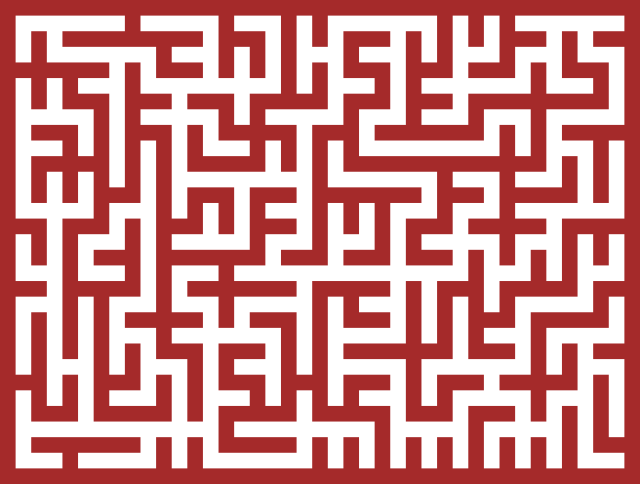
Reproduce this pattern procedurally as a Shadertoy shader.

```glsl
// A perfect maze of white corridors between brown walls of equal width.
// Every wall has a random weight; it opens if no chain of lighter openings
// already joins its two rooms (minimum spanning tree, tested by flood fill).

const int COLS = 20;
const int ROWS = 15;
const uint SEED = 71u;
const vec3 WALL_COLOR = vec3(0.647, 0.165, 0.165);
const vec3 PATH_COLOR = vec3(1.0);

// Integer hash giving each grid cell its random weight
uint cellWeight(ivec2 cell, uint seed) {
    uint h = uint(cell.x + 977 * cell.y) + seed * 7919u;
    for (int i = 0; i < 2; i++) h = (h ^ (h >> 16)) * 0x45d9f3bu;
    return h ^ (h >> 16);
}

// Spread reached rooms sideways along a row; one bit per room
uint spreadRow(uint reached, uint eastLinks) {
    for (int i = 0; i < 3; i++)
        reached |= ((reached & eastLinks) << 1) | ((reached >> 1) & eastLinks);
    return reached;
}

// True if the wall cell between two rooms belongs to the spanning tree
bool isOpening(ivec2 cell, uint seed) {
    uint limit = cellWeight(cell, seed);
    uint east[ROWS];
    uint north[ROWS];
    uint reached[ROWS];

    // Collect all lighter links as bit masks
    for (int row = 0; row < ROWS; row++) {
        east[row] = 0u;
        north[row] = 0u;
        reached[row] = 0u;
        for (int col = 0; col < COLS; col++) {
            ivec2 room = 2 * ivec2(col, row) + 1;
            uint bit = 1u << uint(col);
            if (col < COLS - 1 && cellWeight(room + ivec2(1, 0), seed) < limit) east[row] |= bit;
            if (row < ROWS - 1 && cellWeight(room + ivec2(0, 1), seed) < limit) north[row] |= bit;
        }
    }

    // Flood from one room, sweeping up and down until nothing changes
    ivec2 side = (cell.x & 1) == 0 ? ivec2(1, 0) : ivec2(0, 1);
    ivec2 start = (cell - side - 1) / 2;
    ivec2 goal = (cell + side - 1) / 2;
    uint goalBit = 1u << uint(goal.x);
    reached[start.y] = 1u << uint(start.x);
    for (int sweep = 0; sweep < COLS * ROWS; sweep++) {
        bool changed = false;
        for (int i = 0; i < 2 * ROWS; i++) {
            int row = i < ROWS ? i : 2 * ROWS - 1 - i;
            uint mask = reached[row];
            if (row > 0) mask |= reached[row - 1] & north[row - 1];
            if (row < ROWS - 1) mask |= reached[row + 1] & north[row];
            mask = spreadRow(mask, east[row]);
            changed = changed || mask != reached[row];
            reached[row] = mask;
        }
        if ((reached[goal.y] & goalBit) != 0u) return false;
        if (!changed) break;
    }
    return true;
}

// 1 on corridors, 0 on walls
float corridor(ivec2 cell, uint seed) {
    ivec2 last = 2 * ivec2(COLS, ROWS);
    if (cell.x <= 0 || cell.y <= 0 || cell.x >= last.x || cell.y >= last.y) return 0.0;
    int oddAxes = (cell.x & 1) + (cell.y & 1);
    if (oddAxes != 1) return oddAxes == 2 ? 1.0 : 0.0;
    return isOpening(cell, seed) ? 1.0 : 0.0;
}

void mainImage(out vec4 fragColor, in vec2 fragCoord) {
    vec2 gridSize = vec2(2 * COLS + 1, 2 * ROWS + 1);
    vec2 pixel = gridSize / iResolution.xy;
    vec2 p = fragCoord * pixel;

    // Box filter: share of the pixel lying in each cell it touches
    vec2 lower = floor(p - 0.5 * pixel);
    vec2 upper = floor(p + 0.5 * pixel);
    vec2 share = clamp((p + 0.5 * pixel - upper) / pixel, 0.0, 1.0);
    float coverage = 0.0;
    for (int i = 0; i < 4; i++) {
        vec2 pick = vec2(i & 1, i >> 1);
        vec2 weight = mix(1.0 - share, share, pick);
        float area = weight.x * weight.y;
        if (area > 0.001)
            coverage += area * corridor(ivec2(mix(lower, upper, pick)), SEED);
    }

    fragColor = vec4(mix(WALL_COLOR, PATH_COLOR, coverage), 1.0);
}
```
